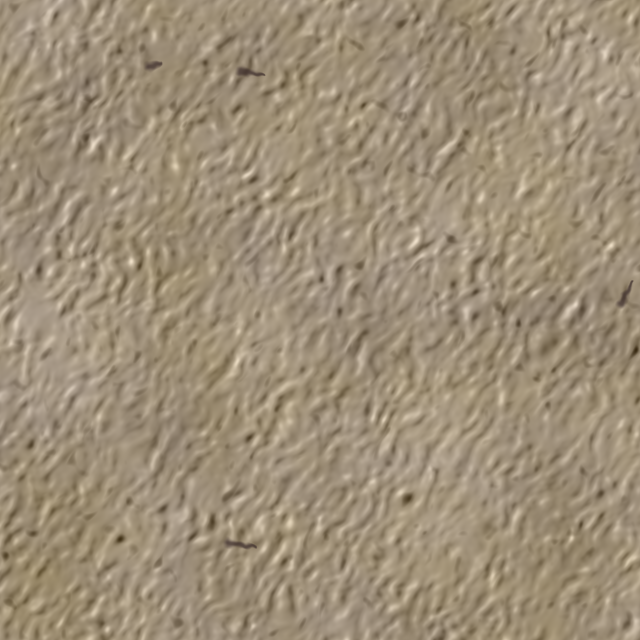
A Shadertoy shader for this texture:

```glsl
const vec3 SAND = vec3(0.624, 0.565, 0.474);
const vec3 CRACK_COLOR = vec3(0.25, 0.19, 0.18);
const vec3 WARM_TINT = vec3(0.008, 0.003, -0.042);
const vec2 GRAIN_DIR = vec2(0.53, 0.848);     // long axis of the grains
const vec2 GRAIN_FREQ = vec2(37.0, 60.0);     // along and across the axis
const vec2 LIGHT_STEP = vec2(0.0037, -0.0020); // away from the light
const float RELIEF_GAIN = 0.185;
const float FINE_WEIGHT = 0.28;
const float WARP = 0.012;
const float PATCH_GAIN = 0.075;
const float PIT_DEPTH = 0.17;
const int CRACK_COUNT = 4;
const float CRACK_WIDTH = 0.0055;

float hash(vec2 p) {
    return fract(sin(dot(p, vec2(127.1, 311.7))) * 43758.5453);
}

vec2 gradientAt(vec2 cell) {
    float a = 6.28318 * hash(cell);
    return vec2(cos(a), sin(a));
}

// Gradient noise, roughly -0.7 to 0.7
float noise(vec2 p) {
    vec2 i = floor(p), f = p - i;
    vec2 u = f * f * f * (f * (f * 6.0 - 15.0) + 10.0);
    vec2 e = vec2(1.0, 0.0);
    float low = mix(dot(gradientAt(i), f),
                    dot(gradientAt(i + e.xy), f - e.xy), u.x);
    float high = mix(dot(gradientAt(i + e.yx), f - e.yx),
                     dot(gradientAt(i + e.xx), f - e.xx), u.x);
    return mix(low, high, u.y);
}

// Rotate so that x runs along the grains
vec2 grainSpace(vec2 p) {
    return vec2(dot(p, GRAIN_DIR), dot(p, vec2(-GRAIN_DIR.y, GRAIN_DIR.x)));
}

float height(vec2 p) {
    vec2 g = grainSpace(p) * GRAIN_FREQ;
    return noise(g) + FINE_WEIGHT * noise(g * vec2(2.0, 1.7) + 37.3);
}

// Coverage of one short, tapered crack
float crack(vec2 p, float id) {
    vec2 center = vec2(hash(vec2(id, 3.7)), hash(vec2(id, 8.2)));
    float angle = mix(-0.3, 1.1, hash(vec2(id, 5.1)));
    float halfLength = mix(0.006, 0.024, hash(vec2(id, 1.9)));
    vec2 q = p - center;
    q = vec2(cos(angle) * q.x + sin(angle) * q.y,
             cos(angle) * q.y - sin(angle) * q.x);
    q.y += 0.004 * noise(q * 90.0 + id);
    float along = clamp(q.x, -halfLength, halfLength);
    float width = CRACK_WIDTH * (1.0 - 0.5 * along / halfLength);
    q.x -= along;
    return 1.0 - smoothstep(0.1 * width, 1.3 * width, length(q));
}

void mainImage(out vec4 fragColor, in vec2 fragCoord) {
    vec2 uv = fragCoord / iResolution.y;

    // Bend the grain directions
    vec2 p = uv + WARP * vec2(noise(uv * 15.0), noise(uv * 15.0 + 51.7));

    // Side-lit relief: steep grains stand out, shallow ground stays calm
    float relief = height(p + LIGHT_STEP) - height(p - LIGHT_STEP);
    relief *= 0.65 + abs(relief);
    float strength = 1.0 + 0.7 * noise(uv * 7.0 + 19.4)
                         + 1.0 * noise(uv * 24.0 + 44.9);
    float tone = RELIEF_GAIN * strength * relief;

    // Broad patches and small dark pits
    tone += PATCH_GAIN * (noise(uv * 5.0 + 7.1) + 0.5 * noise(uv * 16.0 + 3.3));
    float pit = noise(grainSpace(p) * vec2(34.0, 50.0) + 83.6);
    tone -= PIT_DEPTH * smoothstep(0.32, 0.62, pit);

    // Tint drifts between ochre and grey
    float warmth = noise(uv * 4.0 + 63.2) + 0.6 * noise(uv * 17.0 + 29.8);
    vec3 color = SAND + tone + WARM_TINT * warmth;

    // Sparse cracks
    for (int i = 0; i < CRACK_COUNT; i++) {
        color = mix(color, CRACK_COLOR, 0.75 * crack(uv, float(i) + 1.0));
    }

    fragColor = vec4(clamp(color, 0.0, 1.0), 1.0);
}
```
